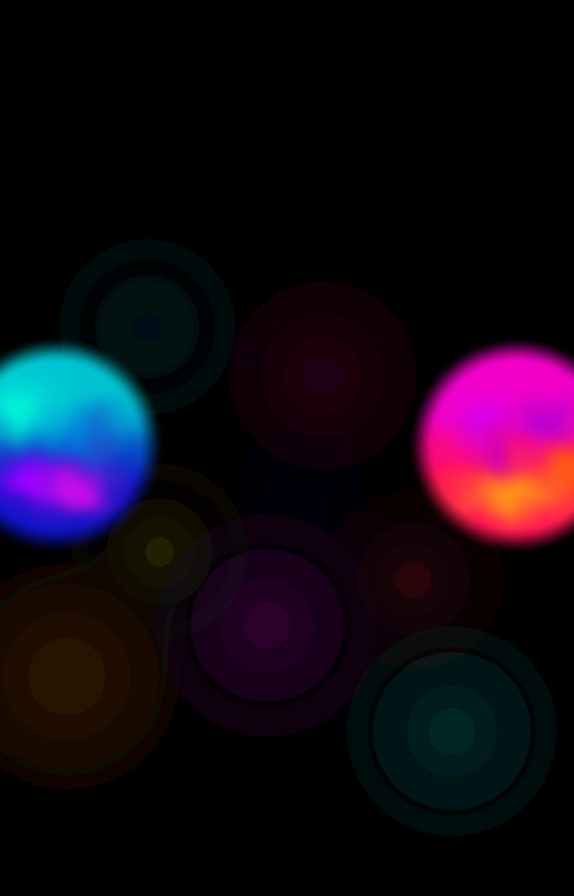
Write a Shadertoy shader that draws this background.

```glsl
// Two soft, glowing colour orbs at the sides of a black field, over faint halos.
// Halos are stepped discs and rings joined by smoothly merged capsules;
// orbs are vertical gradients tinted by Gaussian spots and warped by gradient noise.

vec2 hashGradient(vec2 cell) {
    float angle = 6.2832 * fract(sin(dot(cell, vec2(127.1, 311.7))) * 437.585);
    return vec2(cos(angle), sin(angle));
}

float gradientNoise(vec2 p) {
    vec2 i = floor(p), f = fract(p);
    vec2 u = f * f * f * (f * (f * 6.0 - 15.0) + 10.0);
    vec2 e = vec2(0.0, 1.0);
    float low = mix(dot(hashGradient(i), f),
                    dot(hashGradient(i + e.yx), f - e.yx), u.x);
    float high = mix(dot(hashGradient(i + e), f - e),
                     dot(hashGradient(i + e.yy), f - e.yy), u.x);
    return mix(low, high, u.y);
}

// Antialiased inside of a distance field
float fill(float d, float aa) { return smoothstep(aa, -aa, d); }

float capsule(vec2 p, vec2 a, vec2 b, float radius) {
    vec2 ab = b - a;
    float t = clamp(dot(p - a, ab) / dot(ab, ab), 0.0, 1.0);
    return length(p - a - ab * t) - radius;
}

float smoothUnion(float a, float b, float k) {
    float h = max(k - abs(a - b), 0.0) / k;
    return min(a, b) - 0.25 * h * h * k;
}

// Stepped halo; radii run from core to rim, with a dark gap inside the rim
vec3 halo(vec2 p, vec2 center, vec4 radii, float gap, vec3 rim, vec3 body, vec3 core, float aa) {
    float d = length(p - center);
    float rimRing = fill(d - radii.w, aa) * mix(0.3, 1.0, fill(gap - d, aa));
    vec3 color = rim * rimRing;
    color = mix(color, body * 0.78, fill(d - radii.z, aa));
    color = mix(color, body, fill(d - radii.y, aa));
    return mix(color, core, fill(d - radii.x, aa));
}

// Blend a soft elliptical spot of colour into a base
vec3 spot(vec3 base, vec2 q, vec2 center, vec2 size, vec3 color, float strength) {
    vec2 v = (q - center) / size;
    return mix(base, color, strength * exp(-dot(v, v)));
}

float orbMask(vec2 q) { return smoothstep(1.07, 0.80, length(q)); }

vec3 coolOrb(vec2 q) {
    vec3 c = mix(vec3(0.03, 0.08, 0.76), vec3(0.0, 0.76, 0.82), smoothstep(-0.45, 0.55, q.y));
    c = spot(c, q, vec2(-0.36, 0.36), vec2(0.32, 0.28), vec3(0.0, 0.97, 0.85), 0.9);
    c = spot(c, q, vec2(0.22, 0.08), vec2(0.30, 0.24), vec3(0.0, 0.50, 0.90), 0.7);
    c = spot(c, q, vec2(0.47, -0.02), vec2(0.18, 0.30), vec3(0.12, 0.30, 0.80), 0.7);
    c = spot(c, q, vec2(-0.26, -0.36), vec2(0.34, 0.23), vec3(0.55, 0.0, 1.0), 1.0);
    return spot(c, q, vec2(0.18, -0.44), vec2(0.34, 0.22), vec3(0.80, 0.05, 0.92), 0.95);
}

vec3 warmOrb(vec2 q) {
    vec3 c = mix(vec3(1.0, 0.05, 0.34), vec3(0.95, 0.0, 0.78), smoothstep(-0.4, 0.45, q.y));
    c = spot(c, q, vec2(0.56, -0.24), vec2(0.36, 0.27), vec3(1.0, 0.32, 0.08), 1.0);
    c = spot(c, q, vec2(-0.04, -0.48), vec2(0.48, 0.25), vec3(1.0, 0.56, 0.10), 1.0);
    c = spot(c, q, vec2(-0.34, 0.22), vec2(0.26, 0.25), vec3(0.83, 0.0, 0.95), 0.9);
    c = spot(c, q, vec2(-0.20, -0.06), vec2(0.18, 0.20), vec3(0.80, 0.0, 0.70), 0.7);
    return spot(c, q, vec2(0.30, 0.26), vec2(0.30, 0.20), vec3(0.72, 0.0, 0.82), 0.9);
}

void mainImage(out vec4 fragColor, in vec2 fragCoord) {
    // Centred coordinates, one unit per canvas height
    vec2 p = (fragCoord - 0.5 * iResolution.xy) / iResolution.y;
    float aa = 0.8 / iResolution.y;

    vec2 teal = vec2(-0.156, 0.135), wine = vec2(0.040, 0.081);
    vec2 olive = vec2(-0.142, -0.116), brown = vec2(-0.246, -0.255);
    vec2 plum = vec2(-0.022, -0.198), rust = vec2(0.141, -0.147);
    vec2 sea = vec2(0.184, -0.316);

    // Navy bridges between the halos
    float web = smoothUnion(capsule(p, wine, plum, 0.062), capsule(p, teal, wine, 0.030), 0.06);
    web = smoothUnion(web, capsule(p, plum, sea, 0.055), 0.08);
    web = smoothUnion(web, capsule(p, plum, rust, 0.070), 0.08);
    vec3 color = vec3(0.0, 0.0, 0.022) * fill(web, aa);
    color += vec3(0.0, 0.0, 0.014) * fill(web + 0.025, aa);

    // Earth-coloured bridge
    float earth = smoothUnion(capsule(p, olive, brown, 0.045), length(p - brown) - 0.107, 0.06);
    color = max(color, vec3(0.055, 0.025, 0.0) * fill(earth, aa));
    color = max(color, vec3(0.03, 0.05, 0.0) * fill(abs(earth) - 0.003, aa));

    // Faint halos
    color = max(color, halo(p, teal, vec4(0.016, 0.052, 0.058, 0.098), 0.076,
        vec3(0.0, 0.045, 0.045), vec3(0.01, 0.065, 0.065), vec3(0.0, 0.05, 0.085), aa));
    color = max(color, halo(p, wine, vec4(0.020, 0.043, 0.069, 0.105), 0.069,
        vec3(0.055, 0.0, 0.022), vec3(0.11, 0.0, 0.04), vec3(0.12, 0.0, 0.08), aa));
    color = max(color, halo(p, olive, vec4(0.016, 0.040, 0.059, 0.098), 0.080,
        vec3(0.04, 0.025, 0.0), vec3(0.08, 0.065, 0.0), vec3(0.12, 0.13, 0.0), aa));
    color = max(color, halo(p, brown, vec4(0.043, 0.071, 0.104, 0.126), 0.108,
        vec3(0.065, 0.01, 0.0), vec3(0.12, 0.05, 0.0), vec3(0.15, 0.075, 0.0), aa));
    color = max(color, halo(p, plum, vec4(0.026, 0.052, 0.085, 0.124), 0.092,
        vec3(0.055, 0.0, 0.05), vec3(0.12, 0.0, 0.13), vec3(0.17, 0.0, 0.17), aa));
    color = max(color, halo(p, rust, vec4(0.020, 0.040, 0.063, 0.100), 0.063,
        vec3(0.045, 0.0, 0.0), vec3(0.09, 0.015, 0.0), vec3(0.16, 0.02, 0.0), aa));
    color = max(color, halo(p, sea, vec4(0.026, 0.050, 0.088, 0.117), 0.094,
        vec3(0.0, 0.05, 0.05), vec3(0.0, 0.11, 0.11), vec3(0.0, 0.15, 0.15), aa));

    // Bright orbs with gently warped colour
    float orbRadius = 0.114;
    vec2 left = (p - vec2(-0.258, 0.003)) / orbRadius;
    vec2 right = (p - vec2(0.2565, 0.003)) / orbRadius;
    vec2 warp = 0.12 * vec2(gradientNoise(p * 26.0), gradientNoise(p * 26.0 + 9.0));
    color = mix(color, coolOrb(left + warp), orbMask(left));
    color = mix(color, warmOrb(right + warp), orbMask(right));
    fragColor = vec4(color, 1.0);
}
```
